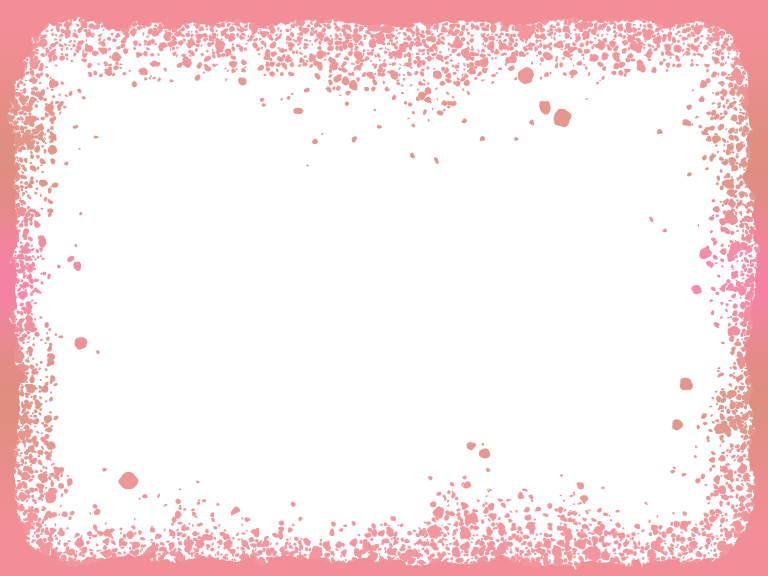
Reproduce this background procedurally as a Shadertoy shader.

```glsl
// A white sheet framed by a torn pink border that breaks up into paint spatter.
// A rounded box roughened by noise gives the border; jittered grids of round
// drops thin out inward, over a depth that varies along each side.

#define CORNER 0.105        // corner radius of the sheet
#define ROUGHNESS 0.045     // raggedness of the border edge
#define WOBBLE 0.005        // irregularity of the drops
#define PAINT_ALPHA 0.92    // opacity of the drops
#define END_PINK vec3(0.95, 0.555, 0.585)
#define SALMON vec3(0.875, 0.555, 0.505)
#define ROSE vec3(0.96, 0.51, 0.64)

// Hashes and value noise
vec3 hash3(vec2 p) {
    vec3 q = fract(vec3(p.xyx) * vec3(0.1031, 0.1030, 0.0973));
    q += dot(q, q.yxz + 33.33);
    return fract((q.xxy + q.yzz) * q.zyx);
}

float noise(vec2 p) {
    vec2 i = floor(p), f = fract(p);
    f = f * f * (3.0 - 2.0 * f);
    return mix(mix(hash3(i).x, hash3(i + vec2(1, 0)).x, f.x),
               mix(hash3(i + vec2(0, 1)).x, hash3(i + 1.0).x, f.x), f.y);
}

float fbm(vec2 p) {
    float sum = 0.0, amp = 0.5;
    for (int i = 0; i < 4; i++) {
        sum += amp * noise(p);
        p = p * 2.1 + 17.3;
        amp *= 0.5;
    }
    return sum;
}

float bump(float x, float center, float width) {
    float d = (x - center) / width;
    return exp(-d * d);
}

// Depth inside the rounded sheet, positive toward the middle
float sheetDepth(vec2 p, vec2 lo, vec2 hi) {
    vec2 q = abs(p - 0.5 * (lo + hi)) - 0.5 * (hi - lo) + CORNER;
    return CORNER - length(max(q, 0.0)) - min(max(q.x, q.y), 0.0);
}

// x: depth relative to the local reach of the spatter, y: nearness to the top
vec2 spatterField(vec2 p, vec2 lo, vec2 hi, float aspect) {
    float u = p.x / aspect, y = p.y;
    vec4 reach = vec4(                                   // left, right, bottom, top
        0.055 + 0.06 * bump(y, 0.85, 0.13) + 0.055 * bump(y, 0.14, 0.16),
        0.055 + 0.03 * bump(y, 0.82, 0.1) + 0.03 * bump(y, 0.57, 0.09)
              + 0.055 * bump(y, 0.17, 0.14),
        0.06 + 0.035 * bump(u, 0.27, 0.08) + 0.085 * bump(u, 0.62, 0.065)
             + 0.075 * bump(u, 0.755, 0.05) + 0.03 * bump(u, 0.9, 0.06),
        0.095 + 0.085 * bump(u, 0.53, 0.13) + 0.02 * bump(u, 0.82, 0.1));
    vec4 near = max(vec4(p.x - lo.x, hi.x - p.x, y - lo.y, hi.y - y), 0.0) + 0.012;
    vec4 weight = 1.0 / (near * near * near);
    weight /= dot(weight, vec4(1.0));
    float s = sheetDepth(p, lo, hi) / dot(weight, reach);
    return vec2(s * (0.75 + 0.5 * noise(p * 22.0)), weight.w);
}

// One grid of drops; radii are fractions of a cell, strays lie deeper inside
float drops(vec2 p, vec2 lo, vec2 hi, float aspect, float cell,
            vec2 radii, float density, float strays, float topShare) {
    float cover = 0.0, soft = 0.7 / iResolution.y;
    vec2 base = floor(p / cell);
    for (int j = -1; j <= 1; j++)
    for (int i = -1; i <= 1; i++) {
        vec2 id = base + vec2(i, j);
        vec3 rnd = hash3(id + cell * 7000.0);
        vec3 pick = hash3(id + cell * 9000.0 + 51.7);
        vec2 center = (id + 0.15 + 0.7 * rnd.xy) * cell;
        float radius = cell * mix(radii.x, radii.y, rnd.z * rnd.z);
        float d = length(p - center) - radius;
        if (d > soft) continue;
        vec2 field = spatterField(center, lo, hi, aspect);
        float chance = density * (1.0 - smoothstep(0.0, 1.15, field.x))
                     + strays * (1.0 - smoothstep(0.9, 2.1, field.x));
        chance *= mix(1.0, topShare, field.y);
        if (pick.x < chance) cover = max(cover, 1.0 - smoothstep(-soft, soft, d));
    }
    return cover;
}

vec3 paintColor(float y) {
    float h = abs(y - 0.515);
    vec3 c = mix(ROSE, SALMON, smoothstep(0.0, 0.2, h));
    return mix(c, END_PINK, smoothstep(0.21, 0.45, h));
}

void mainImage(out vec4 fragColor, in vec2 fragCoord) {
    vec2 p = fragCoord / iResolution.y;
    float aspect = iResolution.x / iResolution.y;
    vec2 lo = vec2(0.03, 0.026), hi = vec2(aspect - 0.03, 0.96);

    // Torn solid border
    float depth = sheetDepth(p, lo, hi);
    float torn = depth + ROUGHNESS * (fbm(p * 20.0) - 0.47)
               + 0.016 * (fbm(p * 75.0) - 0.47);
    float border = 1.0 - smoothstep(-1.0, 1.0, torn * iResolution.y);

    // Spatter from fine grain to large drops
    float spatter = 0.0;
    if (depth < 0.42) {
        vec2 q = p + WOBBLE * (vec2(noise(p * 110.0), noise(p * 110.0 + 40.0)) - 0.5);
        spatter = drops(q, lo, hi, aspect, 0.0085, vec2(0.22, 0.62), 0.95, 0.012, 1.0);
        spatter = max(spatter, drops(q, lo, hi, aspect, 0.016, vec2(0.2, 0.5), 0.85, 0.03, 0.9));
        spatter = max(spatter, drops(q, lo, hi, aspect, 0.032, vec2(0.13, 0.32), 0.5, 0.1, 0.35));
        spatter = max(spatter, drops(q, lo, hi, aspect, 0.06, vec2(0.1, 0.28), 0.25, 0.2, 0.15));
    }

    float paint = max(border, PAINT_ALPHA * spatter);
    fragColor = vec4(mix(vec3(1.0), paintColor(p.y), paint), 1.0);
}
```
